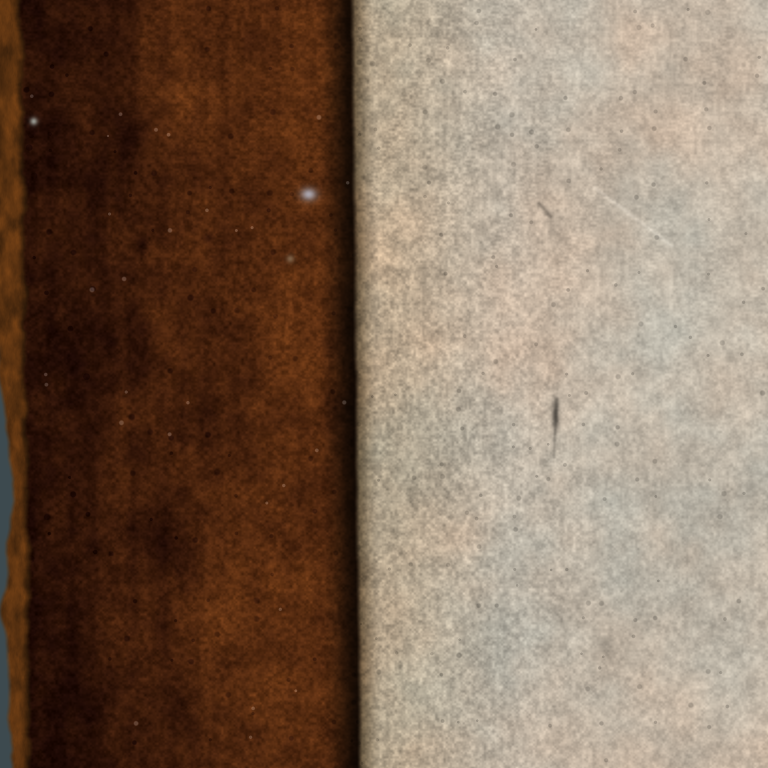
A Shadertoy shader for this texture:

```glsl
// A worn brown leather strip beside a sheet of pale, grainy paper.
// Soft vertical bands set the base tones; layered value noise adds mottling,
// fibres and grain, and distance functions place the stains and scratches.
#define SEAM_TOP 0.459
#define SEAM_BOTTOM 0.469
#define RIM_TOP 0.029
#define RIM_BOTTOM 0.041
#define GRAIN_SCALE 190.0
#define PAPER_GRAIN 0.30
#define LEATHER_GRAIN 0.13
#define PAPER_COLOR vec3(0.755, 0.705, 0.640)
#define LEATHER_COLOR vec3(0.355, 0.180, 0.068)
#define LEATHER_DARK vec3(0.105, 0.030, 0.012)
#define RIM_COLOR vec3(0.350, 0.195, 0.065)
#define SLATE_COLOR vec3(0.240, 0.290, 0.310)

float hash(vec2 p) {
    return fract(sin(dot(p, vec2(127.1, 311.7))) * 43758.5453);
}

float noise(vec2 p) {
    vec2 i = floor(p), f = fract(p);
    f = f * f * (3.0 - 2.0 * f);
    return mix(mix(hash(i), hash(i + vec2(1, 0)), f.x),
               mix(hash(i + vec2(0, 1)), hash(i + vec2(1, 1)), f.x), f.y);
}

// Layered noise, centred on zero
float fbm(vec2 p) {
    float sum = 0.0, amp = 0.5;
    for (int i = 0; i < 4; i++) {
        sum += amp * (noise(p) - 0.5);
        p = mat2(1.6, 1.2, -1.2, 1.6) * p + 17.3;
        amp *= 0.55;
    }
    return sum;
}

// Soft elliptical spot
float spot(vec2 p, vec2 center, vec2 radius) {
    vec2 d = (p - center) / radius;
    return exp(-dot(d, d));
}

// Soft straight scratch
float scratch(vec2 p, vec2 a, vec2 b, float width) {
    vec2 ab = b - a;
    float t = clamp(dot(p - a, ab) / dot(ab, ab), 0.0, 1.0);
    float d = length(p - a - ab * t) / width;
    return exp(-d * d);
}

// Sparse round specks, one candidate in each cell
float specks(vec2 p, float scale, float density) {
    vec2 q = p * scale, cell = floor(q);
    vec2 center = 0.25 + 0.5 * vec2(hash(cell + 3.1), hash(cell + 8.7));
    float radius = mix(0.10, 0.22, hash(cell + 5.9));
    float d = length(fract(q) - center);
    return step(1.0 - density, hash(cell)) * (1.0 - smoothstep(radius * 0.4, radius, d));
}

vec3 leather(vec2 p, float rim, float seam) {
    float across = (p.x - rim) / (seam - rim);
    float tone = 0.10 + 0.80 * smoothstep(-0.05, 0.75, across);
    tone += 0.75 * fbm(p * vec2(13.0, 9.0)) + 0.50 * fbm(p * 42.0);
    tone += 0.20 * (noise(p * vec2(75.0, 4.0)) - 0.5);
    tone += 0.10 * smoothstep(0.5, 1.0, p.y);

    // Dark stains and pits
    tone -= 0.40 * spot(p, vec2(0.215, 0.285), vec2(0.045, 0.040));
    tone -= 0.28 * spot(p, vec2(0.170, 0.830), vec2(0.025, 0.030));
    tone -= 0.50 * spot(p, vec2(0.186, 0.680), vec2(0.007, 0.012));
    tone -= 0.50 * spot(p, vec2(0.270, 0.690), vec2(0.007, 0.006));
    tone -= 0.35 * specks(p, 38.0, 0.15);

    vec3 col = mix(LEATHER_DARK, LEATHER_COLOR, clamp(tone, 0.0, 1.2));
    float grain = noise(p * GRAIN_SCALE) - 0.5 + 0.6 * (noise(p * GRAIN_SCALE * 2.0) - 0.5);
    col *= 1.0 + 2.2 * LEATHER_GRAIN * grain;
    col += LEATHER_GRAIN * 0.16 * grain;

    // Turned edge, then pale dust
    col *= mix(0.22, 1.0, smoothstep(0.0, 0.050, seam - p.x + 0.006 * fbm(p * 30.0)));
    col += 0.16 * specks(p + 0.37, 48.0, 0.025);
    col = mix(col, vec3(0.66, 0.64, 0.67), spot(p, vec2(0.402, 0.747), vec2(0.010, 0.008)));
    col = mix(col, vec3(0.58, 0.58, 0.55), spot(p, vec2(0.044, 0.842), vec2(0.005)));
    return mix(col, vec3(0.48, 0.37, 0.27), spot(p, vec2(0.378, 0.663), vec2(0.005)));
}

vec3 paper(vec2 p, float seam) {
    float inset = p.x - seam;
    float light = 0.97 + 0.035 * smoothstep(0.0, 0.30, inset);
    light += 0.13 * fbm(p * 11.0) + 0.20 * fbm(p * 48.0);
    float grain = noise(p * GRAIN_SCALE) - 0.5 + 0.7 * (noise(p * GRAIN_SCALE * 1.9) - 0.5);
    grain += 0.5 * (noise(p * vec2(230.0, 95.0) + 31.0) - 0.5);
    light += PAPER_GRAIN * grain * mix(0.72, 0.42, smoothstep(0.0, 0.4, inset));

    // Warm margin and cool cloudy areas
    vec3 col = PAPER_COLOR * light;
    col *= mix(vec3(0.97, 0.94, 0.88), vec3(1.0), smoothstep(0.0, 0.22, inset));
    col *= 1.0 + vec3(-0.14, 0.0, 0.08) * fbm(p * 7.0 + 4.0);
    col *= mix(vec3(0.56, 0.51, 0.43), vec3(1.0), smoothstep(-0.004, 0.030, inset));

    // Flecks, ink-like marks and a pale diagonal scratch
    col *= 1.0 - 0.18 * specks(p, 44.0, 0.16);
    col *= 1.0 - 0.52 * spot(p, vec2(0.723, 0.460), vec2(0.005, 0.019));
    col *= 1.0 - 0.20 * scratch(p, vec2(0.725, 0.480), vec2(0.721, 0.405), 0.0025);
    col *= 1.0 - 0.28 * scratch(p, vec2(0.702, 0.735), vec2(0.717, 0.718), 0.003);
    col *= 1.0 - 0.16 * spot(p, vec2(0.790, 0.155), vec2(0.012, 0.018));
    return col + 0.07 * scratch(p, vec2(0.775, 0.755), vec2(0.875, 0.680), 0.003);
}

void mainImage(out vec4 fragColor, in vec2 fragCoord) {
    vec2 p = fragCoord / iResolution.xy;
    float aa = 1.0 / iResolution.x;
    float seam = mix(SEAM_BOTTOM, SEAM_TOP, p.y) + 0.003 * fbm(vec2(p.y * 24.0, 2.0));
    float rim = mix(RIM_BOTTOM, RIM_TOP, p.y) + 0.012 * fbm(vec2(p.y * 45.0, 9.0));

    // Ochre rim with slate showing along its lower outer side
    vec3 edge = RIM_COLOR * (1.0 + 0.8 * fbm(p * vec2(90.0, 45.0)));
    float slateWidth = 0.014 * smoothstep(0.54, 0.40, p.y) + 0.016 * fbm(vec2(p.y * 14.0, 5.0));
    slateWidth *= 1.0 - spot(p, vec2(0.0, 0.205), vec2(0.1, 0.030));
    edge = mix(edge, SLATE_COLOR, smoothstep(0.004, -0.004, p.x - slateWidth) * smoothstep(0.56, 0.48, p.y));
    edge *= mix(0.55, 1.0, smoothstep(0.0, 0.010, rim - p.x));

    vec3 col = mix(edge, leather(p, rim, seam), smoothstep(-0.002 - aa, 0.002 + aa, p.x - rim));
    col = mix(col, paper(p, seam), smoothstep(-0.003 - aa, 0.003 + aa, p.x - seam));
    fragColor = vec4(clamp(col, 0.0, 1.0), 1.0);
}
```
